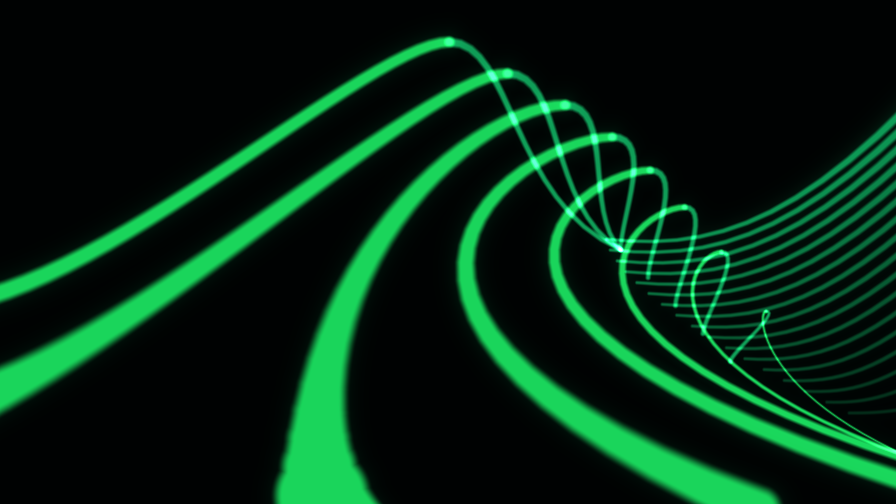
Give the GLSL for this background, as a Shadertoy shader.

```glsl
// Glowing green ribbons that rise, curl over a row of crests and sweep into a fan.
// Every strand is a tapered cubic Bezier; crests, troughs and fan lines follow
// formulas of the strand index, and light is summed so that crossings glow.

const float HEIGHT = 4.32;            // canvas height in scene units
const int RIBBONS = 8;
const int FAN_LINES = 17;
const int STEM_STEPS = 26;
const int CURL_STEPS = 16;
const int FAN_STEPS = 12;
const float HALO_REACH = 0.07;
const float HALO_GAIN = 0.13;
const vec3 BACKDROP = vec3(0.0, 0.006, 0.006);
const vec3 RIBBON_COLOR = vec3(0.10, 0.83, 0.35);
const vec3 CURL_COLOR = vec3(0.06, 0.60, 0.33);
const vec3 FAN_COLOR = vec3(0.05, 0.60, 0.33);
const vec3 HALO_COLOR = vec3(0.02, 0.62, 0.32);

vec2 bezier(vec2 a, vec2 b, vec2 c, vec2 d, float t) {
    float s = 1.0 - t;
    return s * s * s * a + 3.0 * s * t * (s * b + t * c) + t * t * t * d;
}

// Returns core coverage and halo of a curve whose half width goes from w0 to w1.
vec2 strand(vec2 p, vec2 a, vec2 b, vec2 c, vec2 d, float w0, float w1, int steps) {
    float nearest = 1e3;
    float halfWidth = w0;
    vec2 from = a;
    for (int n = 1; n <= steps; n++) {
        vec2 to = bezier(a, b, c, d, float(n) / float(steps));
        vec2 along = to - from;
        float h = clamp(dot(p - from, along) / max(dot(along, along), 1e-6), 0.0, 1.0);
        float t = (float(n) - 1.0 + h) / float(steps);
        // Perspective taper: the inverse width changes steadily.
        float w = 1.0 / mix(1.0 / w0, 1.0 / w1, pow(t, 0.8));
        float dist = length(p - from - along * h) - w;
        if (dist < nearest) {
            nearest = dist;
            halfWidth = w;
        }
        from = to;
    }
    float pixel = HEIGHT / iResolution.y;
    float soft = max(clamp(0.008 + 0.35 * halfWidth, 0.012, 0.055), 0.8 * pixel);
    float core = smoothstep(soft, -soft, nearest);
    float halo = exp(-max(nearest, 0.0) / HALO_REACH) * min(halfWidth / 0.04, 1.0);
    return vec2(core, halo);
}

vec2 crest(float i) {
    return vec2(3.85 + 0.5 * i - 0.8 * smoothstep(1.7, 7.5, i),
                0.36 + 0.27 * i + 0.42 * pow(i / 7.0, 5.5));
}

float crestWidth(float i) {
    return 0.042 * (1.0 - 0.14 * max(i - 2.0, 0.0));
}

// Front part of ribbon i, from its crest towards the viewer.
vec2 stem(vec2 p, float i) {
    vec2 top = crest(i);
    float w = crestWidth(i);
    // The first three pass the viewer on the left and below.
    if (i < 0.5) return strand(p, top, top - vec2(0.60, 0.0), vec2(1.25, 2.15), vec2(-0.1, 2.54), w, 0.075, STEM_STEPS);
    if (i < 1.5) return strand(p, top, top - vec2(0.65, 0.0), vec2(1.45, 2.72), vec2(-0.2, 3.43), w, 0.19, STEM_STEPS);
    if (i < 2.5) return strand(p, top, top - vec2(0.75, 0.0), vec2(2.36, 2.32), vec2(2.8, 4.50), w, 0.53, STEM_STEPS);
    // The others loop back and run off to the lower right.
    float k = i - 3.0;
    vec2 bend = vec2(2.25 + 0.92 * k + 0.035 * k * k, 2.62 + 0.045 * k * k);
    vec2 end = vec2(7.8 - 1.3 * max(1.0 - k, 0.0), 3.92 + 0.45 * exp2(-k * k));
    return strand(p, top, top - vec2(0.72 - 0.16 * k, 0.0), bend, end, w, 0.18 * exp2(-1.25 * k), STEM_STEPS);
}

// Rear part of ribbon i, dropping from its crest into the trough.
vec2 curl(vec2 p, float i) {
    vec2 top = crest(i);
    vec2 trough = vec2(5.32, 2.14) + vec2(0.235, 0.24) * max(i - 3.0, 0.0);
    vec2 lead = vec2(0.95 * max(1.0 - i / 3.0, 0.0), 0.42 - 0.05 * i);
    return strand(p, top, top + vec2(0.55 - 0.06 * i, 0.0), trough - lead, trough,
                  crestWidth(i) * 0.9, 0.018, CURL_STEPS);
}

// Fan line at s in 0..1, from the trough to the right edge.
vec2 fanLine(vec2 p, float s) {
    vec2 start = vec2(5.2 + 2.08 * pow(s, 1.5), 2.05 + 1.49 * s);
    vec2 end = vec2(7.78, 0.92 + 2.2 * s + 0.38 * s * s);
    vec2 lead = start + vec2(0.32 * (end.x - start.x), 0.09 * (1.0 - s));
    vec2 lift = mix(start, end, vec2(0.59, 0.08));
    return strand(p, start, lead, lift, end, 0.012, mix(0.034, 0.014, s), FAN_STEPS);
}

void mainImage(out vec4 fragColor, in vec2 fragCoord) {
    // Scene space: x to the right, y downwards from the top edge.
    vec2 p = vec2(fragCoord.x, iResolution.y - fragCoord.y) * HEIGHT / iResolution.y;
    vec3 color = BACKDROP;
    float halo = 0.0;

    // Fan: overlapping lines keep the brightest one.
    if (p.x > 4.8) {
        vec2 fan = vec2(0.0);
        for (int j = 0; j < FAN_LINES; j++) {
            float s = float(j) / float(FAN_LINES - 1);
            fan = max(fan, fanLine(p, s) * mix(1.0, 0.3, s));
        }
        color += FAN_COLOR * (0.85 * fan.x + 0.2 * fan.y);
    }

    // Ribbons: crossings add up.
    for (int n = 0; n < RIBBONS; n++) {
        float i = float(n);
        vec2 front = stem(p, i);
        vec2 rear = curl(p, i);
        color += RIBBON_COLOR * max(front.x, 0.0) + CURL_COLOR * rear.x * (1.0 - 0.4 * front.x);
        halo = max(halo, max(front.y * (1.0 - front.x), 0.6 * rear.y * (1.0 - rear.x)));
    }
    color += HALO_COLOR * HALO_GAIN * halo;

    // Excess green spills into the other channels, whitening the crossings.
    color += vec3(0.5, 0.0, 0.35) * max(color.g - 0.95, 0.0);
    fragColor = vec4(clamp(color, 0.0, 1.0), 1.0);
}
```
